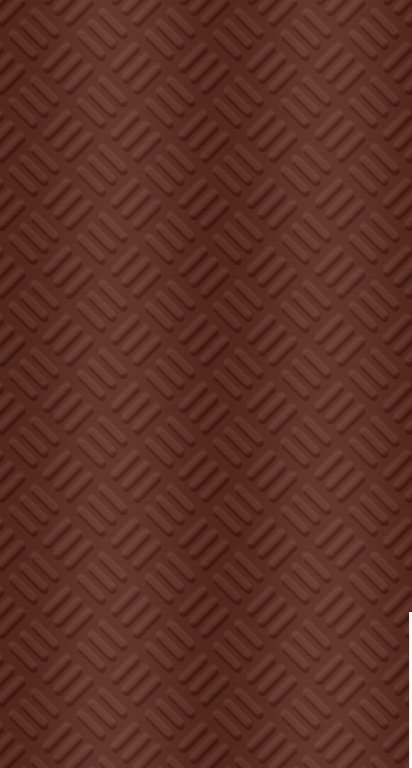
This texture is drawn by a WebGL 2 fragment shader. Its source:

```glsl
#version 300 es
precision highp float;
// Brown tread plate: groups of three raised rounded bars, alternating between
// the two diagonals on a square lattice. Capsule distances give the relief;
// a wide wavy sheen and fine horizontal grain tint the metal.
uniform vec2 u_resolution;
out vec4 fragColor;

// Lattice and bars, in units of one repeat
const float REPEATS_ACROSS = 6.06;
const float BAR_SPACING = 0.226;
const float BAR_HALF_LENGTH = 0.205;
const float BAR_RADIUS = 0.058;
const float BEVEL = 0.022;
const vec2 LIGHT_STEP = vec2(0.010, 0.034);

// Colours and strengths
const vec3 DARK_BROWN = vec3(0.325, 0.153, 0.106);
const vec3 SHEEN_BROWN = vec3(0.388, 0.214, 0.168);
const vec3 CHIP_COLOR = vec3(1.0);
const float FACE_LIFT = 0.028;
const float HIGHLIGHT = 0.034;
const float SHADOW = 0.085;
const float GRAIN = 0.016;

// Sheen and edge chip, in units of the canvas width and height
const float SHEEN_PEAK = 0.28;
const float SHEEN_PERIOD = 0.51;
const vec2 CHIP_CORNER = vec2(0.993, 0.203);

const float TAU = 6.2831853;

float hash(vec2 p) {
    p = fract(p * vec2(0.1031, 0.1137));
    p += dot(p, p.yx + 33.33);
    return fract((p.x + p.y) * p.x * 17.0);
}

float valueNoise(vec2 p) {
    vec2 cell = floor(p);
    vec2 f = fract(p);
    f = f * f * (3.0 - 2.0 * f);
    float low = mix(hash(cell), hash(cell + vec2(1, 0)), f.x);
    float high = mix(hash(cell + vec2(0, 1)), hash(cell + vec2(1, 1)), f.x);
    return mix(low, high, f.y);
}

// Distance to three parallel capsules centred in each cell
float barGroup(vec2 q, vec2 along) {
    vec2 local = fract(q) - 0.5;
    float u = dot(local, along);
    float v = dot(local, vec2(-along.y, along.x));
    u -= clamp(u, -BAR_HALF_LENGTH, BAR_HALF_LENGTH);
    v -= BAR_SPACING * clamp(round(v / BAR_SPACING), -1.0, 1.0);
    return length(vec2(u, v)) - BAR_RADIUS;
}

// Height of the plate: 0 on the ground, 1 on top of a bar
float treadHeight(vec2 q, float pixel) {
    float falling = barGroup(q, vec2(0.70711, 0.70711));
    float rising = barGroup(q + 0.5, vec2(0.70711, -0.70711));
    float edge = max(BEVEL, 0.7 * pixel);
    return 1.0 - smoothstep(-edge, edge, min(falling, rising));
}

void main() {
    vec2 uv = gl_FragCoord.xy / u_resolution;
    // Width units, measured down from the top edge
    vec2 p = vec2(gl_FragCoord.x, u_resolution.y - gl_FragCoord.y) / u_resolution.x;
    vec2 q = p * REPEATS_ACROSS;
    float pixel = REPEATS_ACROSS / u_resolution.x;

    // Broad vertical bands of sheen, slightly uneven
    float sheen = 0.5 + 0.5 * cos(TAU * (uv.x - SHEEN_PEAK) / SHEEN_PERIOD);
    sheen += 0.16 * (valueNoise(p * vec2(5.0, 3.0)) - 0.5);
    vec3 color = mix(DARK_BROWN, SHEEN_BROWN, clamp(sheen, 0.0, 1.0));

    // Brushed grain
    float streaks = valueNoise(p * vec2(14.0, 210.0));
    streaks = mix(streaks, valueNoise(p * vec2(45.0, 330.0) + 19.0), 0.4);
    color += GRAIN * (streaks - 0.5);

    // Raised bars lit from above
    float slope = treadHeight(q + LIGHT_STEP, pixel) - treadHeight(q - LIGHT_STEP, pixel);
    color += FACE_LIFT * treadHeight(q, pixel);
    color += HIGHLIGHT * max(slope, 0.0);
    color -= SHADOW * max(-slope, 0.0) * vec3(1.0, 0.8, 0.7);

    // Pale chip along the lower right edge
    vec2 halfPixel = 0.5 / u_resolution;
    vec2 chip = smoothstep(-halfPixel, halfPixel, vec2(uv.x - CHIP_CORNER.x, CHIP_CORNER.y - uv.y));
    color = mix(color, CHIP_COLOR, chip.x * chip.y);

    fragColor = vec4(color, 1.0);
}
```
